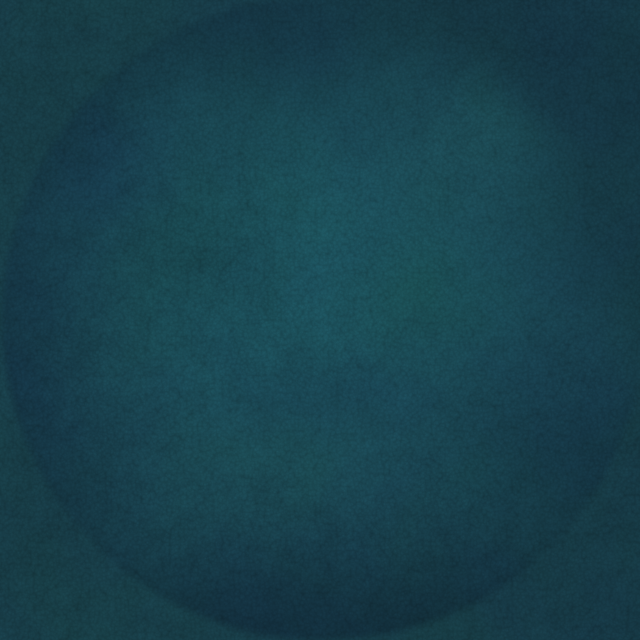
This background is drawn by a Shadertoy shader. Its source:

```glsl
// A worn teal backdrop holding one large, faintly shaded disc.
// Soft elliptical washes set the broad light; warped sines add clouds,
// and layered cellular noise gives the fine mottled, brushed surface.

#define DISC_CENTER vec2(0.506, 0.503)
#define DISC_RADIUS 0.503
#define EDGE_SOFT 0.010
#define RIM_SHADE 0.10
#define CLOUD_AMOUNT 0.05
#define MOTTLE_AMOUNT 0.20
#define GRAIN_AMOUNT 0.13

const vec3 OUTER_TEAL = vec3(0.092, 0.236, 0.274);
const vec3 DISC_TEAL  = vec3(0.092, 0.240, 0.285);
const vec3 GLOW_TEAL  = vec3(0.112, 0.325, 0.368);
const vec3 DEEP_BLUE  = vec3(0.080, 0.200, 0.276);
const vec3 DARK_NAVY  = vec3(0.072, 0.180, 0.238);
const vec3 MOSS_GREEN = vec3(0.095, 0.285, 0.300);
const vec3 PALE_TEAL  = vec3(0.112, 0.300, 0.328);

vec2 hash2(vec2 p) {
    vec3 q = fract(vec3(p.xyx) * vec3(0.1031, 0.1030, 0.0973));
    q += dot(q, q.yzx + 33.33);
    return fract((q.xx + q.yz) * q.zy);
}

// Distance to the nearest scattered point, roughly centred on zero
float cellular(vec2 p) {
    vec2 cell = floor(p);
    float nearest = 4.0;
    for (int y = -1; y <= 1; y++) {
        for (int x = -1; x <= 1; x++) {
            vec2 site = cell + vec2(x, y);
            vec2 d = site + hash2(site) - p;
            nearest = min(nearest, dot(d, d));
        }
    }
    return 0.47 - sqrt(nearest);
}

// Warped, rotated sines for wide uneven clouds
float clouds(vec2 p) {
    float sum = 0.0, weight = 0.5;
    for (int i = 0; i < 5; i++) {
        p += 0.45 * sin(p.yx * 1.3 + float(i) * 1.7);
        sum += weight * sin(p.x) * cos(p.y);
        p = mat2(1.36, 1.17, -1.17, 1.36) * p + 2.3;
        weight *= 0.65;
    }
    return sum;
}

// Several scales of cellular noise, turned between layers
float mottle(vec2 p) {
    float sum = 0.0, weight = 0.32;
    for (int i = 0; i < 5; i++) {
        sum += weight * cellular(p);
        p = mat2(1.5, 1.2, -1.2, 1.5) * p + 7.1;
        weight *= 0.85;
    }
    return sum;
}

// Soft elliptical wash
float wash(vec2 p, vec2 center, vec2 size) {
    vec2 d = (p - center) / size;
    return exp(-dot(d, d));
}

void mainImage(out vec4 fragColor, in vec2 fragCoord) {
    float side = min(iResolution.x, iResolution.y);
    vec2 uv = (fragCoord - 0.5 * iResolution.xy) / side + 0.5;
    float cloud = clouds(uv * 8.0 + 1.5);
    float surface = mottle(uv * 24.0);
    vec2 p = uv + 0.018 * vec2(cloud, clouds(uv.yx * 9.0 + 4.0)) + 0.04 * surface;

    // Surround, dimmer toward the upper and lower right
    vec3 outer = mix(OUTER_TEAL, DARK_NAVY, 0.55 * wash(p, vec2(0.96, 0.86), vec2(0.27, 0.24)));
    outer = mix(outer, DARK_NAVY, 0.30 * wash(p, vec2(1.0, 0.08), vec2(0.30)));
    outer = mix(outer, DARK_NAVY, 0.40 * wash(p, vec2(0.60, 1.02), vec2(0.24, 0.10)));

    // Disc body with its central light
    vec3 disc = mix(DISC_TEAL, GLOW_TEAL, 0.88 * wash(p, vec2(0.50, 0.57), vec2(0.32, 0.30)));
    disc = mix(disc, PALE_TEAL, 0.65 * wash(p, vec2(0.76, 0.79), vec2(0.15, 0.12)));
    disc = mix(disc, PALE_TEAL, 0.35 * wash(p, vec2(0.42, 0.26), vec2(0.20, 0.09)));
    disc = mix(disc, MOSS_GREEN, 0.55 * wash(p, vec2(0.69, 0.54), vec2(0.10, 0.09)));
    disc = mix(disc, MOSS_GREEN, 0.45 * wash(p, vec2(0.29, 0.60), vec2(0.15, 0.12)));
    disc = mix(disc, MOSS_GREEN, 0.40 * wash(p, vec2(0.75, 0.26), vec2(0.07, 0.06)));

    // Blue shadows gathered around the disc
    disc = mix(disc, DEEP_BLUE, 0.60 * wash(p, vec2(0.04, 0.46), vec2(0.10, 0.28)));
    disc = mix(disc, DEEP_BLUE, 0.45 * wash(p, vec2(0.15, 0.77), vec2(0.10, 0.13)));
    disc = mix(disc, DEEP_BLUE, 0.60 * wash(p, vec2(0.90, 0.31), vec2(0.14, 0.12)));
    disc = mix(disc, DEEP_BLUE, 0.25 * wash(p, vec2(0.53, 0.38), vec2(0.15, 0.06)));
    disc = mix(disc, DARK_NAVY, 0.55 * wash(p, vec2(0.48, 0.96), vec2(0.24, 0.10)));
    disc = mix(disc, DARK_NAVY, 0.50 * wash(p, vec2(0.96, 0.73), vec2(0.13, 0.18)));
    disc = mix(disc, DARK_NAVY, 0.75 * wash(p, vec2(0.56, 0.04), vec2(0.38, 0.13)));

    // Inner rim shade, fading where the disc melts into the upper right
    float edge = length(uv - DISC_CENTER) - DISC_RADIUS;
    float melt = wash(uv, vec2(0.88, 0.88), vec2(0.30));
    disc *= 1.0 - RIM_SHADE * (1.0 - melt) * exp(min(edge, 0.0) * 22.0);
    float inside = 1.0 - smoothstep(-EDGE_SOFT, EDGE_SOFT, edge);
    vec3 color = mix(outer, disc, inside * (1.0 - melt * smoothstep(-0.10, 0.0, edge)));

    // Clouds, mottling and fine grain
    float grain = cellular(uv * 150.0 + 3.0) + 0.7 * cellular(uv.yx * 230.0 + 8.0);
    color *= 1.0 + CLOUD_AMOUNT * cloud + MOTTLE_AMOUNT * surface + GRAIN_AMOUNT * grain;
    color += vec3(0.0, 0.005, -0.005) * clouds(uv * 13.0 + 9.0);
    fragColor = vec4(clamp(color, 0.0, 1.0), 1.0);
}
```
